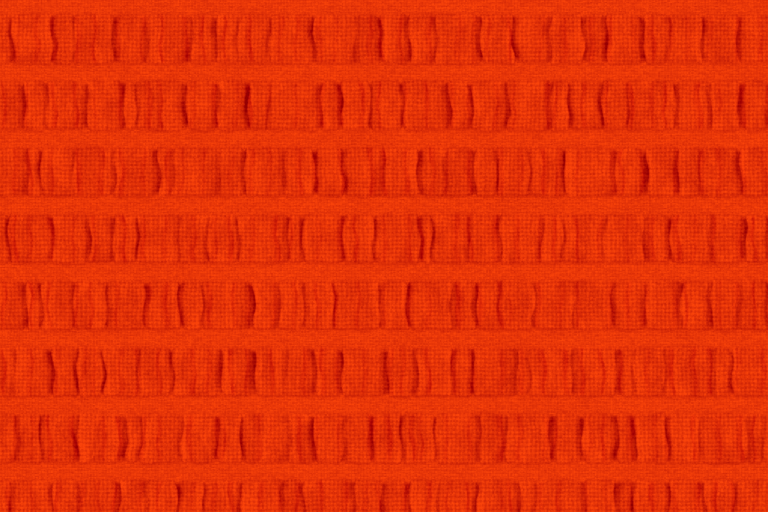
This texture is drawn by a Shadertoy shader. Its source:

```glsl
// Orange seersucker cloth: puckered bands with irregular creases between flat woven strips.

float hash(vec2 p) {
    vec3 q = fract(p.xyx * vec3(0.1031, 0.1030, 0.0973));
    q += dot(q, q.yzx + 33.33);
    return fract((q.x + q.y) * q.z);
}

// Smoothly blended lattice of random values.
float noise(vec2 p) {
    vec2 c = floor(p), f = fract(p);
    f *= f * (3.0 - 2.0 * f);
    return mix(mix(hash(c), hash(c + vec2(1, 0)), f.x),
               mix(hash(c + vec2(0, 1)), hash(c + vec2(1, 1)), f.x), f.y);
}

// Staggered thread bumps, faded out when they shrink towards one pixel.
float weave(vec2 p, float pitch, float pixel) {
    vec2 a = p * 6.28318 / pitch;
    float visible = 1.0 - smoothstep(0.35, 0.9, pixel / pitch);
    return visible * (cos(a.x * 0.5 + a.y * 0.5) * cos(a.x * 0.5 - a.y * 0.5) + 0.3 * sin(a.y));
}

// Jittered vertical folds: x is the dark shadow, y the lit ridge beside it.
vec2 creases(float x, float v, float row, float spacing, float seed) {
    vec2 fold = vec2(0.0);
    float cell = floor(x / spacing);
    for (int i = -2; i <= 2; i++) {
        vec2 id = vec2(cell + float(i) + 40.0, row * 7.0 + seed);
        float r = hash(id), strength = hash(id + 71.3);
        float bend = 0.0025 * sin(v * 75.0 + r * 40.0) + (strength - 0.5) * v * 0.1;
        float center = (cell + float(i) + 0.5 + (r - 0.5) * 0.7) * spacing;
        float side = hash(id + 19.7) < 0.7 ? 1.0 : -1.0;
        float d = (x - center - bend) * side;

        // Sharp on the ridge side, a slow falloff on the other.
        float width = d > 0.0 ? 0.0025 : mix(0.004, 0.010, r);
        float depth = mix(0.3, 1.0, strength) * (0.8 + 0.2 * sin(v * 60.0 + r * 25.0));
        float shadow = exp(-d * d / (width * width)) * depth;
        float ridge = exp(-pow((d - 0.009) / 0.006, 2.0)) * depth;
        fold = max(fold, vec2(shadow, ridge));
    }
    return fold;
}

void mainImage(out vec4 fragColor, in vec2 fragCoord) {
    vec2 p = fragCoord / iResolution.y;
    float pixel = 1.0 / iResolution.y;

    // Bands are counted from the top; v runs downward from each band's middle.
    float band = (1.0 - p.y - 0.0107) / 0.13;
    float row = floor(band) + 3.0;
    float v = (fract(band) - 0.5) * 0.13;

    // Cloth pulls the folds slightly out of line.
    vec2 pull = vec2(noise(p * 45.0), noise(p * 45.0 + 31.0)) - 0.5;
    float x = p.x + 0.004 * pull.x;
    vec2 fold = creases(x, v, row, 0.064, 5.0);
    vec2 minor = creases(x, v, row, 0.043, 93.0);

    // Band outline, pinched in where creases meet the flat strips.
    float halfHeight = 0.0485 + 0.004 * (noise(vec2(p.x * 38.0, row * 9.0)) - 0.5) - 0.006 * fold.x;
    float inside = halfHeight - abs(v);
    float soft = 0.0015 + pixel;
    float puff = smoothstep(-soft, soft, inside);
    float body = smoothstep(-0.003, 0.010, inside);

    // Broken slopes inside each pucker, stretched along the folds.
    float slope = noise(vec2(x * 42.0, v * 22.0 + row * 17.0))
                + 0.6 * noise(vec2(x * 95.0, v * 50.0 + row * 29.0)) - 0.8;

    // Thread grain: long yarns in the strips, rounder slubs in the puckers.
    float yarn = noise(p * vec2(170.0, 400.0)) - 0.5;
    float slub = noise(p * vec2(300.0, 270.0) + 7.0) - 0.5;

    float strip = 0.91 + 0.07 * weave(p, 0.0060, pixel) + 0.24 * yarn
                + 0.08 * (noise(p * vec2(20.0, 60.0)) - 0.5);
    float pucker = 0.83 + 0.22 * slope + 0.22 * slub
                 + 0.16 * weave(p + 0.003 * pull, 0.0082, pixel)
                 + body * (0.16 * fold.y - 0.92 * fold.x + 0.06 * minor.y - 0.27 * minor.x);
    float tone = mix(strip, pucker, puff);

    // Light from above: bright upper rim, shaded lower rim.
    float rim = exp(-pow(inside / 0.0035, 2.0));
    tone += rim * (v > 0.0 ? -0.18 : -0.03);

    // Finest fibre speckle, in cells tied to the canvas.
    tone += 0.16 * (hash(floor(p * 340.0)) - 0.5);

    vec3 creaseRed = vec3(0.64, 0.025, 0.01);
    vec3 litOrange = vec3(0.94, 0.235, 0.035);
    vec3 color = mix(creaseRed, litOrange, clamp(tone, -0.2, 1.12));

    // Deep folds glow redder, as light bounces between their walls.
    color.g -= 0.03 * puff * body * minor.x;
    fragColor = vec4(clamp(color, 0.0, 1.0), 1.0);
}
```
